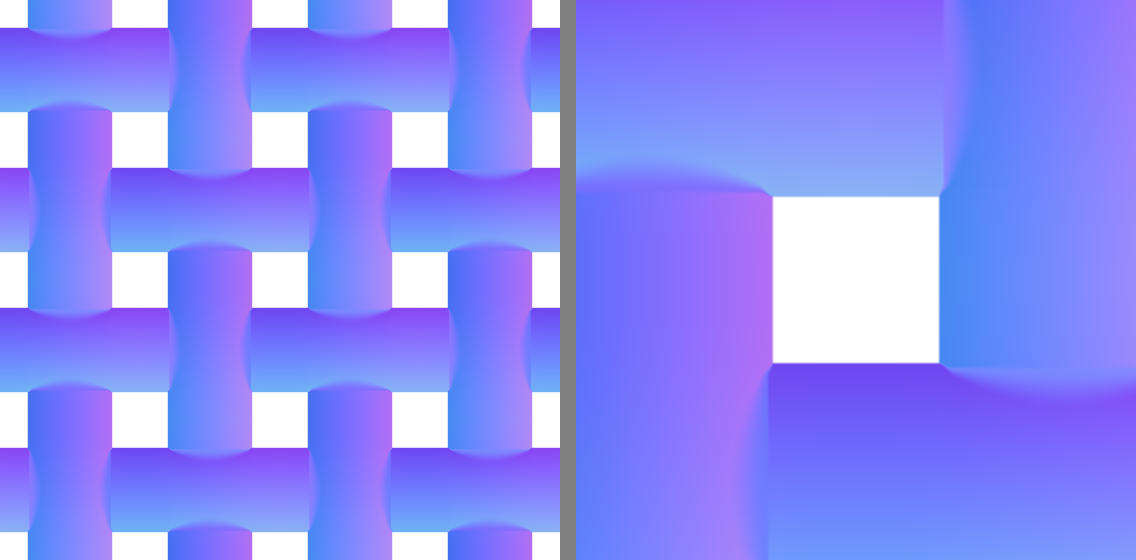
Left, the full canvas; right, a detail of the centre.
This texture map is drawn by a three.js fragment shader. Its source:

```glsl
// Normal map of a plain basket weave: four by four round strands with open white gaps.
varying vec2 vUv;

// Half width of a strand, pinched slightly where it passes over another.
float halfWidth(float along, float over) {
  return 0.302 - 0.011 * over * (1.0 - smoothstep(0.27, 0.302, abs(along)));
}

// Coverage of a strand, with a soft edge.
float coverage(float across, float along, float over) {
  return 1.0 - smoothstep(-0.004, 0.004, abs(across) - halfWidth(along, over));
}

// Slope of a strand: x runs across it, y along it.
vec2 strandSlope(float across, float along, float over) {
  float width = halfWidth(along, over);
  float slope = 0.43 * clamp(across / width, -1.0, 1.0);

  // Curved lip that turns back at both edges of a crossing
  float s = along / 0.302;
  float depth = 0.1 * max(1.0 - s * s, 0.0) + 0.001;
  float lip = 1.0 - smoothstep(0.0, depth, width - abs(across));
  slope -= sign(across) * 0.53 * lip * over * step(abs(s), 1.0);

  // Rise over one crossing and dive under the next
  float dive = 0.11 * sin(3.14159 * along) * (2.0 * over - 1.0);
  return vec2(slope, dive);
}

vec3 encodeNormal(vec2 slope) {
  vec2 n = vec2(slope.x, -slope.y) - 0.03;
  return vec3(n, sqrt(1.0 - dot(n, n))) * 0.5 + 0.5;
}

void main() {
  vec2 grid = vUv * 4.0;
  vec2 cell = floor(grid);
  vec2 p = fract(grid) - 0.5;

  // Crossings alternate like a checkerboard
  float verticalOver = 1.0 - mod(cell.x + cell.y, 2.0);
  float horizontalOver = 1.0 - verticalOver;

  vec3 vertical = encodeNormal(strandSlope(p.x, p.y, verticalOver));
  vec3 horizontal = encodeNormal(strandSlope(p.y, p.x, horizontalOver).yx);
  float verticalMask = coverage(p.x, p.y, verticalOver);
  float horizontalMask = coverage(p.y, p.x, horizontalOver);

  // Lower strand first, then the upper one
  vec3 lower = mix(horizontal, vertical, horizontalOver);
  vec3 upper = mix(horizontal, vertical, verticalOver);
  float lowerMask = mix(horizontalMask, verticalMask, horizontalOver);
  float upperMask = mix(horizontalMask, verticalMask, verticalOver);

  vec3 color = mix(vec3(1.0), lower, lowerMask);
  gl_FragColor = vec4(mix(color, upper, upperMask), 1.0);
}
```
